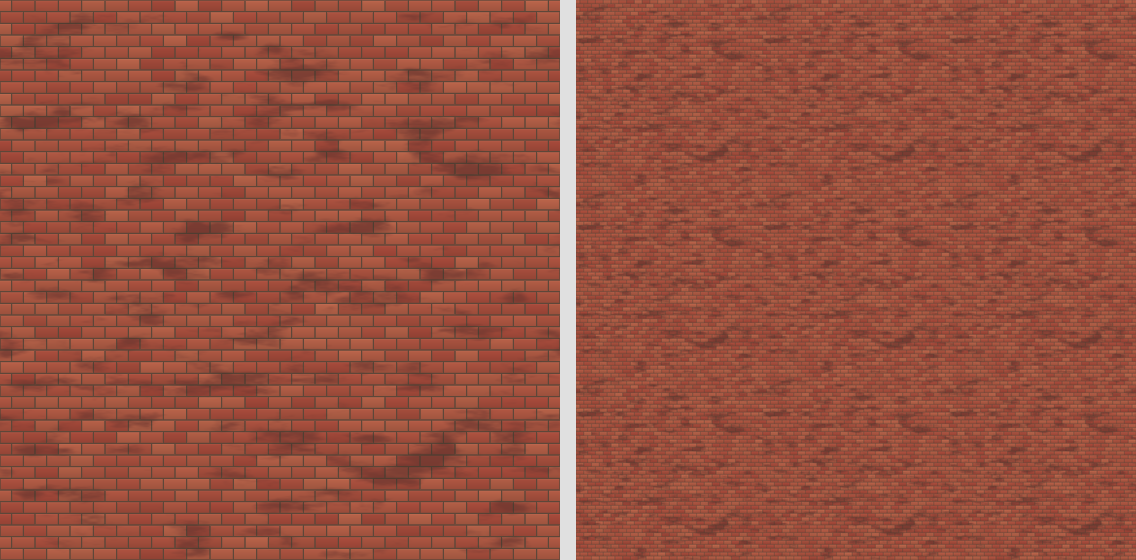
Left, the tile; right, the same tile 3 across and 3 down.
This texture is drawn by a WebGL 1 fragment shader. Its source:

```glsl
precision highp float;

// Running-bond brick wall: 24 bricks across, 48 courses, thin dark mortar.
// Each brick gets its own red-to-orange tint and a top-lit gradient, then
// wrapping, horizontally stretched noise lays sooty streaks over the courses.

uniform vec2 u_resolution;

float hash(vec2 p) {
  return fract(sin(dot(p, vec2(127.1, 311.7))) * 43758.5453);
}

// Value noise that repeats after a whole number of cells.
float noise(vec2 p, vec2 period) {
  vec2 cell = floor(p);
  vec2 f = fract(p);
  f = f * f * (3.0 - 2.0 * f);
  vec2 a = mod(cell, period);
  vec2 b = mod(cell + 1.0, period);
  return mix(mix(hash(a), hash(vec2(b.x, a.y)), f.x),
             mix(hash(vec2(a.x, b.y)), hash(b), f.x), f.y);
}

float streaks(vec2 uv) {
  vec2 period = vec2(16.0, 48.0);
  float sum = 0.0;
  float weight = 0.5;
  for (int i = 0; i < 4; i++) {
    sum += weight * noise(uv * period + 0.37, period);
    period *= vec2(2.0, 2.0);
    weight *= 0.5;
  }
  return sum / 0.9375;
}

void main() {
  vec2 uv = gl_FragCoord.xy / u_resolution;
  float pixel = 48.0 / u_resolution.y;

  // Brick layout: odd courses shift by half a brick.
  vec2 p = uv * vec2(24.0, 48.0);
  float course = floor(p.y);
  p.x += 0.5 * mod(course, 2.0);
  vec2 id = vec2(mod(floor(p.x), 24.0), mod(course, 48.0));
  vec2 f = fract(p);

  // Distance to the nearest joint, in course heights.
  vec2 edge = (0.5 - abs(f - 0.5)) * vec2(2.0, 1.0);
  float joint = min(edge.x, edge.y);
  float face = smoothstep(0.055 - 0.5 * pixel, 0.055 + 0.5 * pixel, joint);

  // Fired clay tint, lit from above.
  float tint = hash(id + 3.7);
  vec3 brick = mix(vec3(0.61, 0.270, 0.215), vec3(0.675, 0.365, 0.270), tint);
  brick *= 0.97 + 0.06 * hash(id + 41.3);
  brick *= mix(0.93, 1.07, f.y);
  brick += 0.025 * smoothstep(0.80, 0.95, f.y);

  // Soot: broad patches broken up by fine streaks, varying per brick.
  float patches = noise(uv * vec2(12.0, 32.0), vec2(12.0, 32.0));
  float soot = 0.6 * streaks(uv) + 0.4 * patches + 0.10 * (hash(id + 17.9) - 0.5);
  soot = smoothstep(0.54, 0.80, soot);
  brick = mix(brick, vec3(0.43, 0.215, 0.185), 0.75 * soot);

  vec3 mortar = vec3(0.365, 0.280, 0.225) * (1.0 - 0.15 * soot);
  gl_FragColor = vec4(mix(mortar, brick, face), 1.0);
}
```
